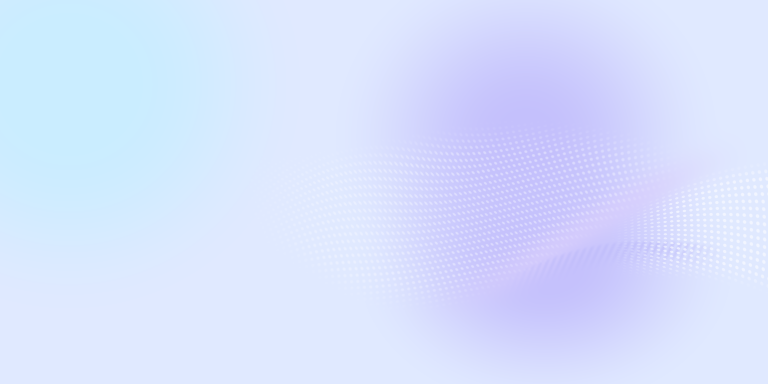
Write a WebGL 1 fragment shader that draws this background.

```glsl
precision highp float;
// Pale blue backdrop with a cyan glow at the left and a tall violet glow at the
// right, crossed by a pink ribbon and waving sheets of fine white dots.
// Glows are soft ellipses; the sheets are warped grids cut by smooth masks.
uniform vec2 u_resolution;

const vec3 BASE = vec3(0.878, 0.914, 1.0);
const vec3 CYAN = vec3(0.793, 0.928, 1.0);
const vec3 VIOLET = vec3(0.768, 0.752, 0.988);
const vec3 PINK = vec3(0.850, 0.810, 0.990);
const vec3 SHADE = vec3(0.735, 0.725, 0.975);
const vec3 WHITE = vec3(0.970, 0.975, 1.0);

// Soft ellipse: 1 inside the relative radius "core", 0 at the rim.
float glow(vec2 p, vec2 centre, vec2 radius, float core) {
  return 1.0 - smoothstep(core, 1.0, length((p - centre) / radius));
}

// Smooth window that opens at a and closes at b.
float band(float x, float a, float b, float soft) {
  return smoothstep(a - soft, a + soft, x) * (1.0 - smoothstep(b - soft, b + soft, x));
}

// One round dot per unit cell; blur is the pixel size in cells.
float dots(vec2 cell, float radius, float blur) {
  float d = length(fract(cell) - 0.5);
  return 1.0 - smoothstep(radius - blur, radius + blur, d);
}

// Centre line of the ribbon, rising to the right.
float ribbonHeight(float x) {
  return 0.20 + 0.40 * smoothstep(1.02, 2.02, x);
}

// Crest of the lower fold that hangs below the ribbon.
float foldHeight(float x) {
  float t = x - 1.68;
  return 0.372 - 0.75 * t * t * (t < 0.0 ? 1.0 : 0.55);
}

// Grid bent by layered sines, for the broad left sheet.
vec2 waveGrid(vec2 p) {
  float bendY = 0.055 * sin(4.6 * p.x + 0.6) + 0.022 * sin(9.0 * p.x - 5.0 * p.y);
  float bendX = 0.060 * sin(8.0 * p.y + 2.2 * p.x);
  vec2 q = p + vec2(bendX, bendY);
  return vec2(q.x + 0.35 * q.y, q.y - 0.25 * q.x) * 62.0;
}

// Rows that fan out to the right from a narrow pinch.
vec2 fanGrid(vec2 p) {
  vec2 q = p - vec2(1.50, 0.385);
  float reach = max(q.x, 0.04);
  float row = (q.y + 0.45 * (reach - 0.2) * (reach - 0.2)) / (reach + 0.08);
  return vec2((q.x + 0.5 * q.y * q.y) * 58.0, row * 29.0);
}

// Backdrop and the two large glows.
vec3 backdrop(vec2 p) {
  float cyan = glow(p, vec2(0.18, 0.78), vec2(0.64, 0.62), 0.25);
  float upper = glow(p, vec2(1.37, 0.64), vec2(0.53, 0.51), 0.08);
  float lower = glow(p, vec2(1.42, 0.31), vec2(0.52, 0.40), 0.08);
  float violet = 1.0 - (1.0 - upper) * (1.0 - lower);
  return mix(mix(BASE, CYAN, cyan), VIOLET, violet);
}

void main() {
  vec2 p = gl_FragCoord.xy / u_resolution.y;
  p.x *= 2.0 * u_resolution.y / u_resolution.x;
  float pixel = 1.0 / u_resolution.y;
  vec3 color = backdrop(p);

  float ribbon = ribbonHeight(p.x);
  float fold = foldHeight(p.x);

  // Ribbon: a soft pink streak, paler at the right edge.
  float offset = (p.y - ribbon) / 0.055;
  float streak = exp(-offset * offset) * smoothstep(1.05, 1.45, p.x);
  vec3 ribbonColor = mix(PINK, BASE, smoothstep(1.65, 1.98, p.x));
  color = mix(color, ribbonColor, 0.70 * streak);

  // Broad sheet, left of and above the ribbon.
  float top = 0.60 + 0.045 * sin(4.2 * (p.x - 1.0));
  float bottom = max(0.23 + 0.16 * (1.0 - smoothstep(0.62, 1.02, p.x)), ribbon + 0.01);
  float sheet = band(p.y, bottom, top, 0.05) * band(p.x, 0.75, 1.70, 0.12);
  float sheetDots = dots(waveGrid(p), 0.24, 62.0 * pixel);
  color = mix(color, WHITE, 0.42 * sheet * sheetDots);

  // Short violet strokes hanging from the fold.
  float depth = fold - p.y;
  float hang = smoothstep(-0.006, 0.006, depth) * (1.0 - smoothstep(0.015, 0.07, depth));
  float strokes = 0.5 + 0.5 * sin(6.2832 * 52.0 * (p.x + 0.5 * depth));
  float strokeSpan = band(p.x, 1.38, 1.82, 0.09);
  color = mix(color, SHADE, 0.50 * hang * strokes * strokeSpan);

  // Bright fan of dots between ribbon and fold, fading below.
  float fan = band(p.y, fold - 0.07, ribbon - 0.04, 0.03) * smoothstep(1.58, 1.78, p.x);
  float fanDots = dots(fanGrid(p), 0.25, 45.0 * pixel);
  color = mix(color, WHITE, 0.75 * fan * fanDots);

  gl_FragColor = vec4(color, 1.0);
}
```
